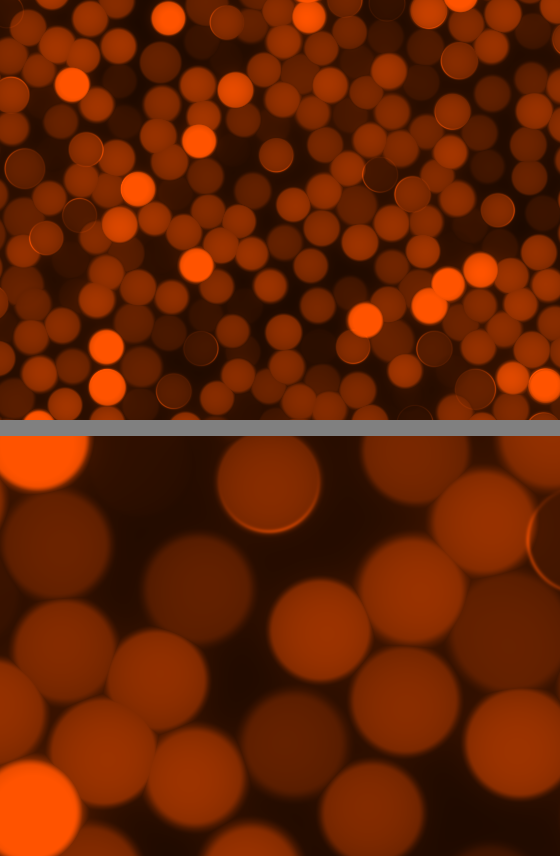
Top, the full canvas; bottom, a detail of the centre.
A WebGL 2 fragment shader for this pattern:

```glsl
#version 300 es
precision highp float;
// Glowing orange beads packed in a loose single layer, as under a microscope.
// Jittered sites of a bent triangular lattice are pushed apart where they
// overlap, then each site is drawn as a soft disc with a halo and maybe a rim.

uniform vec2 u_resolution;
out vec4 fragColor;

#define SPACING 0.0895   // lattice step, in canvas heights
#define TILT 0.4         // lattice rotation, radians
#define JITTER 0.62      // full width of the random site offset
#define RADIUS 0.475     // usual bead radius, in lattice steps
#define SOFTNESS 0.055   // half width of the blurred bead edge
#define BACKDROP 0.115   // light level of empty places
#define HALO 0.10        // strength of the light spilled by beads
#define RIM_SHARE 0.16   // share of beads with a bright rim
#define TINT vec3(1.0, 0.325, 0.0)

const float ROW = 0.8660254;

// Integer hash: four values in 0..1 per lattice site
vec4 hash4(vec2 site, uint salt) {
    uvec4 v = uvec4(uint(int(site.x) + 4096), uint(int(site.y) + 4096), salt, 7u);
    v = v * 1664525u + 1013904223u;
    v += v.yzxy * v.wxyz;
    v ^= v >> 16u;
    v += v.yzxy * v.wxyz;
    v ^= v >> 16u;
    return vec4(v >> 8u) / 16777216.0;
}

// Slow bending that breaks up straight rows
vec2 bend(vec2 p) {
    return 0.28 * vec2(sin(0.8 * p.y + 0.5 * p.x), sin(0.75 * p.x - 0.4 * p.y + 2.0));
}

// Bead before relaxation: centre in xy, radius in z
vec3 looseBead(vec2 site) {
    vec4 rnd = hash4(site, 1u);
    vec2 node = vec2(site.x + 0.5 * site.y, ROW * site.y);
    float radius = RADIUS + 0.05 * (rnd.z - 0.5) + 0.09 * step(0.95, rnd.w);
    return vec3(node + bend(node) + JITTER * (rnd.xy - 0.5), radius);
}

// Bead pushed away from the neighbours it overlaps
vec3 settledBead(vec2 site) {
    vec3 bead = looseBead(site);
    vec2 push = vec2(0.0);
    for (int j = -1; j <= 1; j++) {
        for (int i = -1; i <= 1; i++) {
            if (i == 0 && j == 0) continue;
            vec3 other = looseBead(site + vec2(i, j));
            vec2 away = bead.xy - other.xy;
            float gap = max(length(away), 0.01);
            push += 0.42 * away / gap * max(bead.z + other.z - gap, 0.0);
        }
    }
    return vec3(bead.xy + push, bead.z);
}

// Bead brightness: few dark, most medium, few glaring
float brightness(float h, float radius) {
    float level = 0.16 + 0.37 * smoothstep(0.0, 0.38, h)
                + 0.11 * smoothstep(0.4, 0.85, h)
                + 0.45 * smoothstep(0.85, 0.97, h);
    return radius > RADIUS + 0.04 ? min(level, 0.4) : level;
}

void main() {
    vec2 p = (gl_FragCoord.xy - 0.5 * u_resolution) / (u_resolution.y * SPACING);
    p = mat2(cos(TILT), sin(TILT), -sin(TILT), cos(TILT)) * p;

    float base = BACKDROP + 0.025 * sin(0.55 * p.x + 1.0) * sin(0.6 * p.y);
    float beads = 0.0, spill = 0.0, rims = 0.0;

    // Visit the nearest sites of the three nearest rows
    vec2 flatP = p - bend(p);
    float nearRow = round(flatP.y / ROW);
    for (int j = -1; j <= 1; j++) {
        float row = nearRow + float(j);
        float nearColumn = round(flatP.x - 0.5 * row);
        for (int i = -1; i <= 1; i++) {
            vec2 site = vec2(nearColumn + float(i), row);
            vec3 bead = settledBead(site);
            vec4 look = hash4(site, 2u);
            vec2 offset = p - bead.xy;
            float dist = length(offset);
            float level = brightness(look.x, bead.z);

            // Disc, dimmer toward its edge and slightly lit from one side
            float blur = SOFTNESS * (0.7 + 0.7 * look.y);
            float cover = 1.0 - smoothstep(-blur, blur, dist - bead.z);
            float dome = sqrt(max(1.0 - dist * dist / (bead.z * bead.z), 0.0));
            vec2 side = vec2(cos(6.2832 * look.z), sin(6.2832 * look.z));
            float shade = 0.76 + 0.24 * dome + 0.08 * dot(offset, side);
            beads = max(beads, cover * max(level * shade - base, 0.0));

            // Light spilled around the disc
            spill += HALO * level * (1.0 - cover) * exp(-7.0 * max(dist - bead.z, 0.0));

            // Thin rim, strongest on one side
            float line = (dist - bead.z + 0.015) / 0.02;
            float facing = 0.5 + 0.5 * dot(offset, side) / max(dist, 0.01);
            float hasRim = step(1.0 - RIM_SHARE, look.w);
            rims += hasRim * exp(-line * line) * (0.07 + 0.28 * pow(facing, 4.0));
        }
    }

    float light = base + beads + spill * (1.0 - smoothstep(0.0, 0.45, beads)) + rims;
    fragColor = vec4(TINT * min(light, 1.0), 1.0);
}
```
